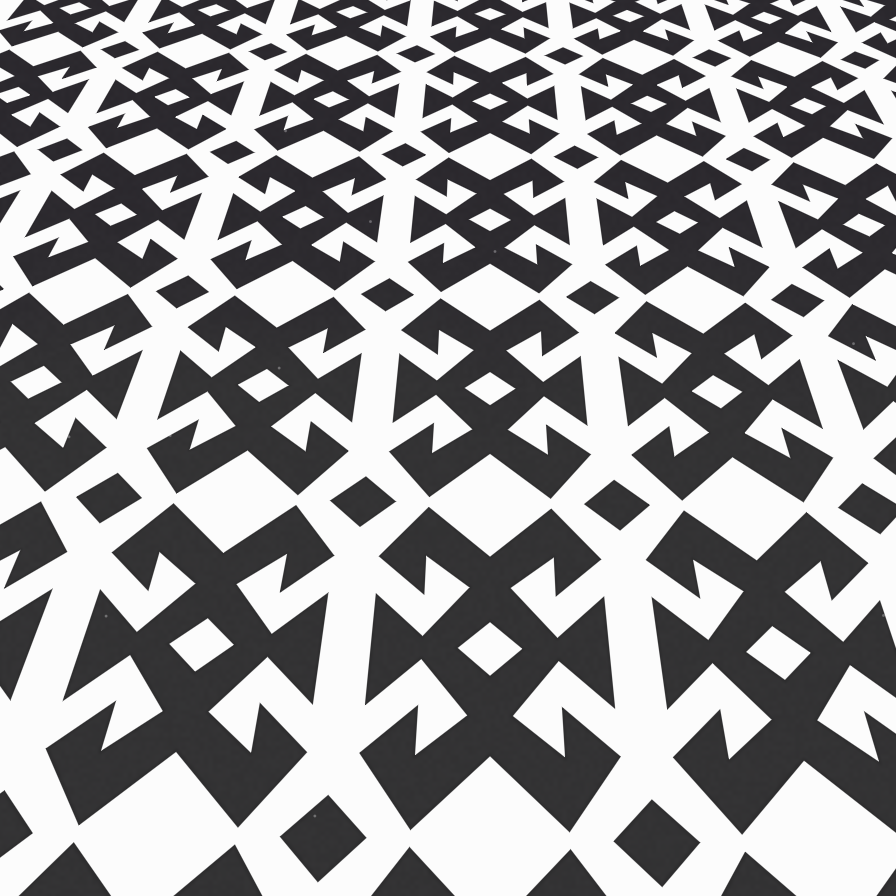
This pattern is drawn by a Shadertoy shader. Its source:

```glsl
// A black and white geometric floor seen at a slant: hooked, four-fold motifs on
// a square lattice with small diamonds at the cell corners. The canvas is projected
// to the floor plane, folded to one quarter cell, and drawn from distance functions.

#define HORIZON 0.637            // height of the horizon above the top edge
#define CENTRE_X 0.5469          // axis on which the columns run straight up
#define COLUMN_WIDTH 0.2366      // width of a column per unit of depth
#define ROW_RATE 5.018           // rows per unit of inverse depth
#define ROW_SHIFT 3.688
#define TILT 0.014               // slight slope of the rows
#define WHITE vec3(0.99)
#define BLACK_NEAR vec3(0.200, 0.198, 0.203)
#define BLACK_FAR vec3(0.170, 0.160, 0.180)
#define HOLE_SIZE vec2(0.112, 0.081)
#define DOT_SIZE vec2(0.130, 0.099)

// Upper right quarter of the motif, extended past both mirror axes
const int CORNERS = 11;
const vec2 MOTIF[CORNERS] = vec2[CORNERS](
    vec2(-0.20, 0.45), vec2(0.0, 0.30), vec2(0.24, 0.481), vec2(0.417, 0.296),
    vec2(0.238, 0.166), vec2(0.239, 0.300), vec2(0.075, 0.193), vec2(0.236, 0.035),
    vec2(0.414, 0.170), vec2(0.414, -0.20), vec2(-0.20, -0.20));

float hash(vec2 p) {
    vec3 q = fract(vec3(p.xyx) * 0.1031);
    q += dot(q, q.yzx + 33.33);
    return fract((q.x + q.y) * q.z);
}

float noise(vec2 p) {
    vec2 i = floor(p), f = fract(p);
    f = f * f * (3.0 - 2.0 * f);
    return mix(mix(hash(i), hash(i + vec2(1, 0)), f.x),
               mix(hash(i + vec2(0, 1)), hash(i + vec2(1, 1)), f.x), f.y);
}

float diamond(vec2 p, vec2 halfSize) {
    vec2 slope = 1.0 / halfSize;
    return (dot(abs(p), slope) - 1.0) / length(slope);
}

// Signed distance to the motif outline
float motif(vec2 p) {
    float nearest = 10.0, side = 1.0;
    for (int i = 0, j = CORNERS - 1; i < CORNERS; j = i, i++) {
        vec2 a = MOTIF[i], b = MOTIF[j];
        vec2 edge = b - a, w = p - a;
        vec2 gap = w - edge * clamp(dot(w, edge) / dot(edge, edge), 0.0, 1.0);
        nearest = min(nearest, dot(gap, gap));
        bvec3 crossing = bvec3(p.y >= a.y, p.y < b.y, edge.x * w.y > edge.y * w.x);
        if (all(crossing) || !any(crossing)) side = -side;
    }
    return side * sqrt(nearest);
}

// Whole tiling, folded by its mirror symmetry
float tiling(vec2 uv) {
    vec2 cell = abs(fract(uv + 0.5) - 0.5);
    float figure = max(motif(cell), -diamond(cell, HOLE_SIZE));
    return min(figure, diamond(cell - 0.5, DOT_SIZE));
}

void mainImage(out vec4 fragColor, in vec2 fragCoord) {
    vec2 p = fragCoord / iResolution.xy;

    // Perspective projection to floor coordinates, one unit per cell
    float across = p.x - CENTRE_X;
    float depth = 1.0 - p.y + HORIZON - TILT * across;
    vec2 uv = vec2(across / (COLUMN_WIDTH * depth), ROW_RATE / depth - ROW_SHIFT);

    // Edge width follows the screen slope of the distance
    float d = tiling(uv);
    float footprint = 1.0 / (COLUMN_WIDTH * depth * iResolution.x);
    float blur = max(length(vec2(dFdx(d), dFdy(d))), 0.6 * footprint);
    float ink = 1.0 - smoothstep(-0.75 * blur, 0.75 * blur, d);

    // Dark surface: tone by distance, faint mottling and a darker rim
    float tone = smoothstep(0.5, 0.85, p.y + 0.12 * (noise(p * 9.0) - 0.5));
    vec3 black = mix(BLACK_NEAR, BLACK_FAR, tone);
    black += 0.012 * (noise(p * 200.0) - 0.5);
    black *= 1.0 - 0.12 * (1.0 - smoothstep(0.0, 0.014, -d));

    // A few dust specks
    vec2 grid = p * 30.0;
    vec2 id = floor(grid);
    vec2 offset = fract(grid) - 0.3 - 0.4 * vec2(hash(id + 7.0), hash(id + 19.0));
    float speck = step(0.985, hash(id)) * (1.0 - smoothstep(0.02, 0.07, length(offset)));
    black += 0.25 * speck;

    fragColor = vec4(mix(WHITE, black, ink), 1.0);
}
```
